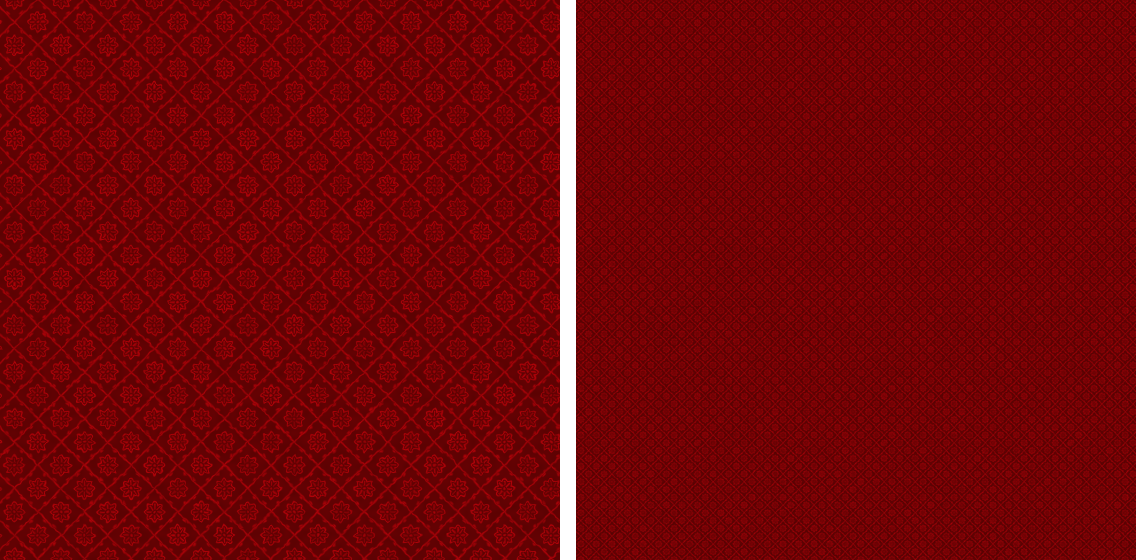
Left, the tile; right, the same tile 3 across and 3 down.
Give the GLSL for this pattern, as a Shadertoy shader.

```glsl
// Crimson damask: eight-lobed rosettes inside a diagonal lattice, with a woven grain.
#define REPEATS 12.0
#define PHASE vec2(0.31, 0.03)
#define LINE_WIDTH 0.017
#define RING_RADIUS 0.187
#define LOBE_DEPTH 0.028
#define SOFTNESS 0.021
#define THREADS 14.0
#define WOBBLE 0.035
#define GRAIN 0.5
#define DARK vec3(0.37, 0.008, 0.010)
#define BRIGHT vec3(0.68, 0.010, 0.035)

const float PI = 3.14159;

float hash(vec2 p) {
    return fract(sin(dot(p, vec2(127.1, 311.7))) * 43758.5453);
}

// Value noise that wraps after a whole number of cells.
float wrapNoise(vec2 p, float period) {
    vec2 i = floor(p), f = fract(p);
    f = f * f * (3.0 - 2.0 * f);
    vec2 lo = mod(i, period), hi = mod(i + 1.0, period);
    return mix(mix(hash(lo), hash(vec2(hi.x, lo.y)), f.x),
               mix(hash(vec2(lo.x, hi.y)), hash(hi), f.x), f.y);
}

// Soft coverage of a shape whose edge lies at the given distance.
float cover(float dist, float halfWidth) {
    float blur = max(SOFTNESS, 0.8 * REPEATS / iResolution.y);
    return 1.0 - smoothstep(halfWidth - blur, halfWidth + blur, dist);
}

float rosette(vec2 q, float wear) {
    float r = length(q);
    float angle = atan(q.y, q.x + 1e-5);
    float ring = cover(abs(r - RING_RADIUS - LOBE_DEPTH * cos(8.0 * angle)), LINE_WIDTH);
    // Eight short petals around the centre
    float across = abs(mod(angle + PI / 8.0, PI / 4.0) - PI / 8.0) * r;
    float petals = cover(max(across, abs(r - 0.115) - 0.035), 0.014);
    float heart = cover(r, 0.026);
    return max(max(ring, petals * mix(0.65, 1.0, wear)), heart * 0.9);
}

// Small slanted buds beside the upper and lower lattice crossings.
float buds(vec2 q) {
    vec2 b = abs(q) - vec2(0.145, 0.305);
    vec2 along = vec2(b.x - b.y, b.x + b.y) * 0.7071;
    return cover(length(along * vec2(0.6, 1.0)), 0.026);
}

void mainImage(out vec4 fragColor, in vec2 fragCoord) {
    vec2 p = fragCoord / iResolution.xy * REPEATS;
    float period = REPEATS * THREADS;
    vec2 t = p * THREADS;

    // Uneven threads shift the drawing slightly
    vec2 shift = vec2(wrapNoise(t, period), wrapNoise(t + 37.0, period)) - 0.5;
    vec2 a = p - PHASE + WOBBLE * shift;

    // Staggered diamond cells
    vec2 diagonal = vec2(a.x + a.y, a.x - a.y);
    vec2 cell = round(diagonal);
    vec2 d = diagonal - cell;
    vec2 q = 0.5 * vec2(d.x + d.y, d.x - d.y);
    vec2 id = mod(0.5 * vec2(cell.x + cell.y, cell.x - cell.y), REPEATS);
    float wear = hash(id + 5.3);

    // Lattice, buds and rosette
    float lattice = cover((0.5 - max(abs(d.x), abs(d.y))) * 0.7071, LINE_WIDTH);
    float motif = max(lattice * 0.85, buds(q) * 0.8);
    motif = max(motif, rosette(q, wear) * mix(0.88, 1.0, wear));

    // Woven grain on the bright threads and faintly on the ground
    float grain = wrapNoise(t + 71.0, period);
    motif *= 1.0 + GRAIN * (grain - 0.6);
    float ground = 0.12 * (wrapNoise(t * 0.5 + 13.0, period * 0.5) - 0.35);

    fragColor = vec4(mix(DARK, BRIGHT, clamp(motif + ground, -0.04, 1.0)), 1.0);
}
```
